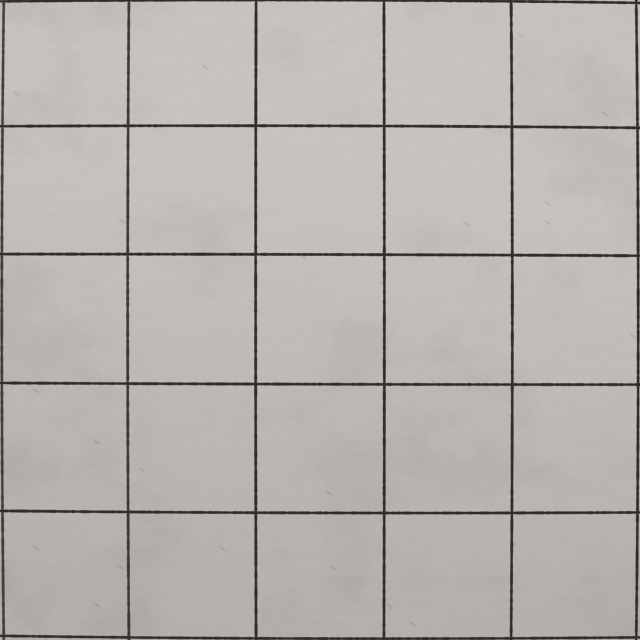
Write a WebGL 1 fragment shader that draws this pattern.

```glsl
precision highp float;
// Five by five grid of thin dark ink lines on softly mottled grey paper, slightly bowed.

uniform vec2 u_resolution;

const float CELLS = 5.0;
const vec2 WARP_SCALE = vec2(0.994, 0.986);  // spacing at the centre
const vec2 WARP_STRETCH = vec2(0.047, 0.066); // spacing change toward the rim
const float WARP_BOW = 0.026;                // outward bulge of the lines
const float TILT = 0.0025;
const float RISE = 0.001;

const float LINE_HALF_WIDTH = 0.0021;
const float LINE_SOFTNESS = 0.0013;
const float LINE_RAGGEDNESS = 0.0007;

const vec3 INK = vec3(0.185, 0.175, 0.16);
const vec3 PAPER_LOW = vec3(0.712, 0.692, 0.682);
const vec3 PAPER_HIGH = vec3(0.782, 0.762, 0.751);
const vec3 SMUDGE = vec3(0.034, 0.026, 0.027);
const float VIGNETTE = 0.05;
const float GRAIN = 0.014;
const float STREAKS = 0.012;
const float SPECK_GRID = 24.0;
const float SPECK_CHANCE = 0.05;
const float SPECK_DEPTH = 0.06;

float hash(vec2 p) {
  vec3 q = fract(vec3(p.xyx) * 0.1031);
  q += dot(q, q.yzx + 33.33);
  return fract((q.x + q.y) * q.z);
}

float noise(vec2 p) {
  vec2 i = floor(p);
  vec2 f = fract(p);
  f = f * f * (3.0 - 2.0 * f);
  float low = mix(hash(i), hash(i + vec2(1.0, 0.0)), f.x);
  float high = mix(hash(i + vec2(0.0, 1.0)), hash(i + vec2(1.0, 1.0)), f.x);
  return mix(low, high, f.y);
}

float fbm(vec2 p) {
  float sum = 0.0;
  float weight = 0.5;
  for (int i = 0; i < 4; i++) {
    sum += weight * noise(p);
    p = p * 2.03 + 17.0;
    weight *= 0.5;
  }
  return sum / 0.9375;
}

// Maps the canvas onto a flat grid spanning 0 to 1.
vec2 unbow(vec2 uv) {
  vec2 p = uv - vec2(0.5, 0.5 + RISE);
  vec2 g = p * (WARP_SCALE + WARP_STRETCH * p * p + WARP_BOW * p.yx * p.yx);
  g.y += TILT * p.x;
  return g + 0.5;
}

// Ink coverage of the ruled lines, with ragged printed edges.
float gridInk(vec2 uv, float pixel) {
  vec2 dist = abs(fract(unbow(uv) * CELLS + 0.5) - 0.5) / CELLS;
  vec2 ragged = vec2(noise(uv * vec2(40.0, 210.0)), noise(uv * vec2(210.0, 40.0) + 91.0));
  vec2 halfWidth = vec2(LINE_HALF_WIDTH) + (ragged - 0.5) * LINE_RAGGEDNESS;
  float soft = max(LINE_SOFTNESS, 0.6 * pixel);
  vec2 ink = 1.0 - smoothstep(halfWidth - soft, halfWidth + soft, dist);
  // The left side is printed a little fainter.
  ink.x *= mix(0.88, 1.0, smoothstep(0.1, 0.4, uv.x));
  return max(ink.x, ink.y);
}

// Sparse tiny marks, at most one in each scatter cell.
float specks(vec2 uv) {
  vec2 p = uv * SPECK_GRID;
  vec2 id = floor(p);
  vec2 centre = 0.25 + 0.5 * vec2(hash(id + 5.0), hash(id + 47.0));
  vec2 d = fract(p) - centre;
  d.y += 0.6 * d.x;
  float mark = 1.0 - smoothstep(0.02, 0.14, length(d * vec2(0.7, 1.6)));
  return mark * step(hash(id + 113.0), SPECK_CHANCE);
}

vec3 paper(vec2 uv) {
  // Broad light from above, fading toward the rim.
  vec3 color = mix(PAPER_LOW, PAPER_HIGH, smoothstep(-0.05, 0.85, uv.y + 0.08 * (uv.x - 0.5)));
  vec2 p = uv - vec2(0.5, 0.55);
  color -= VIGNETTE * dot(p, p) * dot(p, p);

  // Cool smudges, horizontal fibres and fine grain.
  float mottle = fbm(uv * vec2(9.0, 11.0) + 3.0);
  color -= SMUDGE * smoothstep(0.48, 0.82, mottle);
  color += STREAKS * (fbm(uv * vec2(14.0, 95.0) + 29.0) - 0.5);
  color += GRAIN * (fbm(uv * 150.0 + 61.0) - 0.5);
  return color - SPECK_DEPTH * specks(uv);
}

void main() {
  vec2 uv = gl_FragCoord.xy / u_resolution;
  float pixel = 1.0 / min(u_resolution.x, u_resolution.y);
  vec3 color = mix(paper(uv), INK, gridInk(uv, pixel));
  gl_FragColor = vec4(color, 1.0);
}
```
